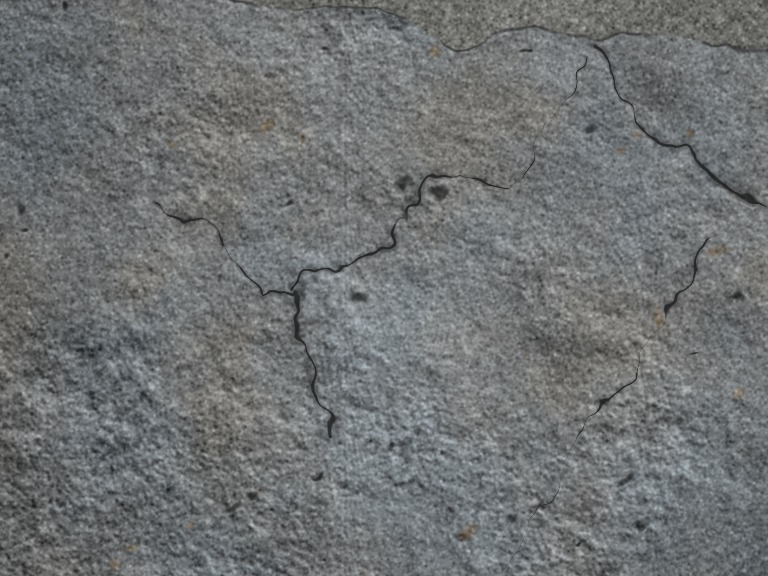
Reproduce this texture procedurally as a WebGL 2 fragment shader.

```glsl
#version 300 es
precision highp float;

uniform vec2 u_resolution;
out vec4 fragColor;

const float BASE_TONE = 0.458;
const float MOTTLE = 0.048;
const float GRIT = 0.085;
const float CRUMBS = 0.075;
const float CORNER_SHADE = 0.085;
const vec2 LIGHT = vec2(0.45, 0.89);
const vec3 NEUTRAL = vec3(0.982, 1.003, 1.010);
const vec3 COOL = vec3(0.955, 1.010, 1.040);
const vec3 WARM = vec3(1.010, 1.000, 0.970);
const vec3 OCHRE = vec3(0.43, 0.36, 0.26);
const vec3 MORTAR = vec3(0.400, 0.402, 0.388);
const vec3 CREVICE = vec3(0.13, 0.13, 0.13);

// Relief strength for each octave, coarse to fine
const int OCTAVES = 5;
const float RELIEF[OCTAVES] = float[](0.036, 0.046, 0.066, 0.085, 0.105);

// Crack skeleton: start and end of each stretch, with its half width
const int STRETCHES = 12;
const vec4 CRACKS[STRETCHES] = vec4[](
    vec4(0.27, 0.645, 0.375, 0.59), vec4(0.375, 0.59, 0.46, 0.48),
    vec4(0.46, 0.48, 0.515, 0.495), vec4(0.515, 0.495, 0.522, 0.415),
    vec4(0.522, 0.415, 0.573, 0.25), vec4(0.505, 0.50, 0.668, 0.583),
    vec4(0.668, 0.583, 0.755, 0.70), vec4(0.755, 0.70, 0.877, 0.675),
    vec4(0.877, 0.675, 1.02, 0.90), vec4(1.033, 0.93, 1.128, 0.766),
    vec4(1.128, 0.766, 1.34, 0.635), vec4(1.25, 0.60, 0.87, 0.01));
const float HALF_WIDTH[STRETCHES] = float[](0.0026, 0.0016, 0.0016, 0.0036,
    0.0042, 0.0019, 0.0019, 0.0024, 0.0011, 0.0022, 0.0024, 0.0014);

vec3 hash3(vec2 cell) {
    vec3 q = fract(cell.xyx * vec3(0.1031, 0.1030, 0.0973));
    q += dot(q, q.yxz + 33.33);
    return fract((q.xxy + q.yzz) * q.zyx);
}

// Cellular noise: a soft bump of random height, up or down, in every cell
float grains(vec2 p) {
    vec2 cell = floor(p);
    float sum = 0.0;
    for (int j = -1; j <= 1; j++)
    for (int i = -1; i <= 1; i++) {
        vec2 c = cell + vec2(i, j);
        vec3 h = hash3(c + 200.0);
        vec2 d = p - c - h.xy;
        float w = max(0.0, 1.0 - dot(d, d));
        sum += (2.0 * h.z - 1.0) * w * w;
    }
    return sum;
}

// Sparse blots: only the given share of the cells holds one
float blots(vec2 p, float share) {
    vec2 cell = floor(p);
    float cover = 0.0;
    for (int j = -1; j <= 1; j++)
    for (int i = -1; i <= 1; i++) {
        vec2 c = cell + vec2(i, j);
        vec3 h = hash3(c + 500.0);
        float radius = 0.2 + 0.5 * h.x;
        float d = length(p - c - h.xy) / radius;
        cover = max(cover, step(h.z, share) * (1.0 - smoothstep(0.2, 1.0, d)));
    }
    return cover;
}

float segmentDistance(vec2 p, vec2 a, vec2 b) {
    vec2 ab = b - a;
    return length(p - a - ab * clamp(dot(p - a, ab) / dot(ab, ab), 0.0, 1.0));
}

// x: sharp opening, y: soft shade around it
vec2 cracks(vec2 p, float swell, float px) {
    vec2 cover = vec2(0.0);
    for (int i = 0; i < STRETCHES; i++) {
        float d = segmentDistance(p, CRACKS[i].xy, CRACKS[i].zw);
        float w = HALF_WIDTH[i] * swell;
        float thin = min(1.0, 1.6 * w / px);
        cover.x = max(cover.x, thin * (1.0 - smoothstep(0.4 * w, w + 0.6 * px, d)));
        cover.y = max(cover.y, thin * exp(-d * d / (16.0 * w * w)));
    }
    return cover;
}

void main() {
    float px = 1.0 / u_resolution.y;
    vec2 p = gl_FragCoord.xy * px;
    vec2 wobble = 0.013 * vec2(grains(p * 20.0), grains(p * 20.0 + 40.0))
                + 0.007 * vec2(grains(p * 55.0), grains(p * 55.0 + 70.0));
    vec2 q = p + wobble;

    // Crusty and smooth zones, lit from above
    float rough = smoothstep(-0.5, 0.7, grains(q * 5.0 + 7.0) + 0.9 * (0.55 - p.y) + 0.5 * (0.6 - p.x));
    float tone = BASE_TONE;
    float freq = 9.0;
    for (int i = 0; i < OCTAVES; i++) {
        vec2 s = (i < 3 ? q : p) * freq + 17.0 * float(i);
        float crust = i < 2 ? 1.0 : mix(0.65, 1.3, rough);
        tone += RELIEF[i] * crust * (grains(s) - grains(s + 0.4 * LIGHT));
        freq *= 2.0;
    }
    float speckle = grains(p * 230.0 + 9.0);
    tone += GRIT * speckle;
    tone += CRUMBS * mix(0.3, 1.0, rough) * grains(q * 85.0 + 33.0) * (0.5 + grains(q * 24.0 + 21.0));

    // Broad mottling and darker corners
    float broad = grains(q * 3.5 + 3.0);
    tone += MOTTLE * (0.6 * broad + 0.6 * grains(q * 9.0 + 60.0));
    vec2 fromCentre = gl_FragCoord.xy / u_resolution - vec2(0.56, 0.55);
    tone -= CORNER_SHADE * (2.0 * dot(fromCentre, fromCentre) - 0.25);

    // Cool and warm stains
    float stain = grains(q * 4.0 + 90.0) + 0.5 * grains(q * 13.0 + 30.0) + 0.35 * (p.x - 0.65);
    vec3 tint = mix(NEUTRAL, COOL, smoothstep(0.0, 0.8, stain));
    tint = mix(tint, WARM, smoothstep(0.0, 0.8, -stain));
    vec3 colour = tone * tint;
    vec3 rust = OCHRE + 0.8 * (tone - BASE_TONE);
    colour = mix(colour, rust, 0.6 * blots(q * 34.0 + 5.0, 0.012));

    // Pits with a lit lower lip
    vec2 pitAt = q * vec2(30.0, 46.0);
    float pit = blots(pitAt, 0.016);
    float lip = blots(pitAt + 0.35 * LIGHT, 0.016);
    colour += 0.08 * lip * (1.0 - pit);
    colour *= 1.0 - 0.55 * pit;

    // Cracks, swelling and thinning along their length
    float swell = clamp(0.9 + 1.3 * grains(p * 30.0 + 11.0), 0.25, 1.6);
    swell *= mix(0.3, 1.0, smoothstep(0.1, 0.35, p.y));
    vec2 crack = cracks(q, swell, px);
    float rim = cracks(q + 0.007 * LIGHT, swell, px).y;
    colour += 0.08 * rim * (1.0 - crack.y);
    colour *= 1.0 - 0.25 * crack.y;
    colour = mix(colour, CREVICE, 0.85 * crack.x);

    // Sandy mortar above an uneven upper edge
    float dip = (p.x - 0.8) / 0.07;
    float edge = 1.039 - 0.093 * p.x - 0.045 * exp(-dip * dip) + 0.006 * sin(23.0 * p.x);
    float above = p.y + 0.5 * wobble.y - edge;
    vec3 sand = MORTAR + 0.10 * speckle + 0.06 * grains(p * 110.0) + 0.05 * broad;
    colour = mix(colour, sand, smoothstep(-px, px, above));
    float seam = 1.0 - smoothstep(0.0005, 0.003 + px, abs(above));
    colour = mix(colour, CREVICE, 0.55 * seam * smoothstep(-0.5, 0.4, grains(p * 17.0)));

    fragColor = vec4(clamp(colour, 0.0, 1.0), 1.0);
}
```
